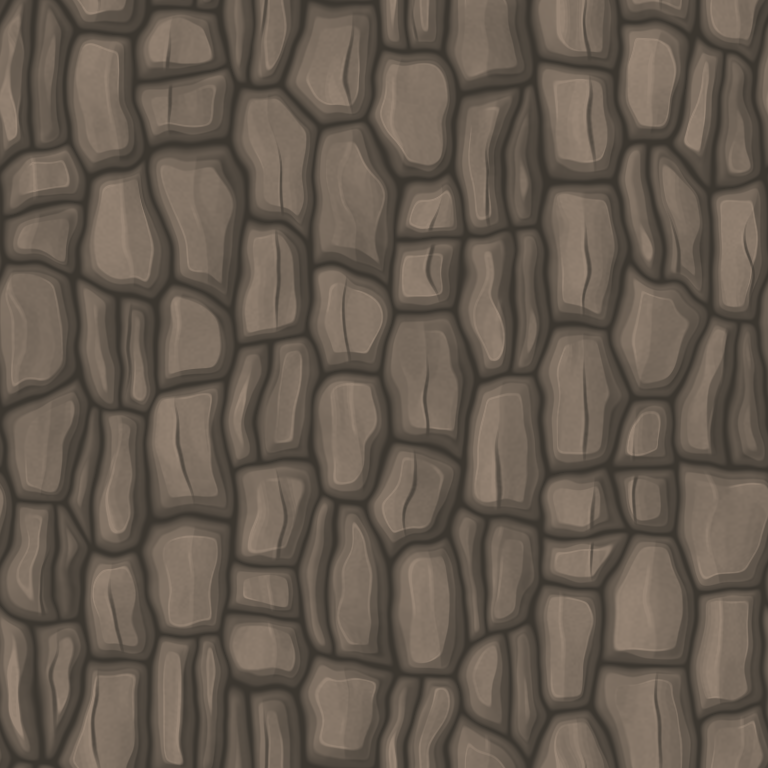
Write a Shadertoy shader that draws this texture.

```glsl
// Tiling cliff wall of tall, chiselled brown stones with painted facets.

const vec2 GRID = vec2(10.0, 6.0);   // stones across and up, columns must be even
const float STRETCH = 0.58;          // vertical squash of the distance metric

vec2 hash2(vec2 p) {
    vec3 h = fract(vec3(p.xyx + 17.0) * vec3(0.1031, 0.1030, 0.0973));
    h += dot(h, h.yzx + 33.33);
    return fract((h.xx + h.yz) * h.zy);
}

// Value noise that repeats after a whole number of lattice cells.
float noise(vec2 p, float period) {
    vec2 i = floor(p), f = fract(p);
    f = f * f * (3.0 - 2.0 * f);
    float a = hash2(mod(i, period)).x;
    float b = hash2(mod(i + vec2(1, 0), period)).x;
    float c = hash2(mod(i + vec2(0, 1), period)).x;
    float d = hash2(mod(i + 1.0, period)).x;
    return mix(mix(a, b, f.x), mix(c, d, f.x), f.y);
}

// Soft stair steps, like overlapping flat brush strokes.
float posterize(float v, float levels) {
    v *= levels;
    return (floor(v) + smoothstep(0.5, 1.0, fract(v))) / levels;
}

// Boxy distance to a stone centre (x) and its gradient (yz).
vec3 stone(vec2 cell, vec2 uv, out vec2 local) {
    vec2 id = mod(cell, GRID);
    float shift = 0.5 * mod(id.x, 2.0) + 0.4 * (hash2(vec2(id.x, 40.0)).x - 0.5);
    vec2 jitter = vec2(0.36, 0.5) * (hash2(id) - 0.5);
    local = uv - (cell + 0.5 + jitter + vec2(0.0, shift)) / GRID;
    vec2 s = local * vec2(1.0, STRETCH), a = abs(s);
    float d = max(pow(dot(a * a, a), 1.0 / 3.0), 1e-4);
    vec2 gradient = s * a * vec2(1.0, STRETCH) / (d * d);
    return vec3(d - 0.012 * hash2(id + 9.0).x, gradient);
}

void mainImage(out vec4 fragColor, in vec2 fragCoord) {
    vec2 uv = fragCoord / iResolution.xy;

    // Wobble the outlines.
    vec2 warp = vec2(noise(uv * 9.0, 9.0), noise(uv * 9.0 + 4.5, 9.0)) - 0.5;
    vec2 ripple = vec2(noise(uv * 31.0, 31.0), noise(uv * 31.0 + 7.5, 31.0)) - 0.5;
    vec2 p = uv + 0.026 * warp + 0.008 * ripple;

    // Nearest stone.
    vec2 base = floor(p * GRID), owner = base, local = vec2(0.0), other;
    vec3 near = vec3(9.0, 0.0, 0.0);
    for (int y = -2; y <= 2; y++)
    for (int x = -2; x <= 2; x++) {
        vec2 cell = base + vec2(x, y);
        vec3 s = stone(cell, p, other);
        if (s.x < near.x) { near = s; owner = cell; local = other; }
    }

    // Rounded distance to its edge and the blended inward direction.
    const float ROUND = 330.0;
    float total = 0.0;
    vec2 inward = vec2(0.0);
    for (int y = -2; y <= 2; y++)
    for (int x = -2; x <= 2; x++) {
        vec2 cell = base + vec2(x, y);
        if (cell == owner) continue;
        vec3 s = stone(cell, p, other);
        vec2 g = s.yz - near.yz;
        float len = max(length(g), 0.4);
        float w = exp(-ROUND * (s.x - near.x) / len);
        total += w;
        inward += w * g / len;
    }

    // Split some stones into slabs, upright or stacked.
    vec2 id = mod(owner, GRID);
    vec2 r = hash2(id + 50.0), r2 = hash2(id + 90.0);
    vec2 seed = 90.0 * hash2(id + 130.0);
    if (r.x < 0.45) {
        vec2 axis = r.x < 0.27 ? vec2(1.0, 0.12 * (r2.x - 0.5))
                               : vec2(0.4 * (r2.x - 0.5), 1.0);
        float side = dot(local, axis) + 0.03 * (r2.y - 0.5);
        float w = exp(-ROUND * abs(side));
        total += w;
        inward += w * axis * sign(side);
        seed += 20.0 * step(0.0, side);
    }
    float edge = -log(total) / ROUND;
    inward /= total;
    float lit = dot(-inward, vec2(-0.6, 0.5));

    // Flat strokes, long in the upright direction.
    float bend = noise(local * vec2(24.0, 18.0) + seed, 256.0) - 0.5;
    vec2 strokeAt = local * vec2(48.0, 9.0) + seed + vec2(0.9 * bend, 0.0);
    float strokes = posterize(noise(strokeAt, 256.0), 4.0) - 0.4;
    float patches = posterize(noise(local * vec2(26.0, 17.0) + seed.yx, 256.0), 3.0) - 0.35;

    // Two chipped bevels around a pale face.
    float chip = noise(local * vec2(38.0, 20.0) + seed + 5.0, 256.0) - 0.5;
    float rim = edge + 0.010 * chip;
    float inner = edge + 0.014 * bend + 0.006 * chip;
    float tone = 0.32 + 0.24 * lit + 0.14 * patches;
    tone = mix(tone, 0.60 + 0.22 * lit + 0.20 * patches, smoothstep(0.011, 0.0145, rim));
    float face = smoothstep(0.019, 0.0225, inner);
    tone = mix(tone, 0.87 + 0.34 * strokes + 0.12 * patches, face);

    // Upright ridge: the right side falls into shade.
    float ridge = local.x - 0.03 * (r2.x - 0.5) + 0.016 * bend + 0.06 * (r2.y - 0.5) * local.y;
    tone -= 0.16 * smoothstep(-0.0015, 0.002, ridge) * smoothstep(0.008, 0.016, edge);

    // Ridge drawn as a tapering crack or as a worn highlight.
    float reach = smoothstep(0.085, 0.02, abs(local.y + 0.06 * (r.y - 0.5)));
    float body = reach * smoothstep(0.006, 0.014, edge);
    float crack = smoothstep(0.0015 + 0.0025 * reach, 0.0005, abs(ridge)) * body;
    float worn = smoothstep(0.003, 0.0005, abs(ridge + 0.004)) * body;
    tone = mix(tone, 0.06, 0.85 * crack * step(0.55, r.y));
    tone += 0.13 * worn * smoothstep(0.3, 0.6, noise(local * 30.0 + seed, 256.0));

    // Broken highlights along the face edge, then fine grain.
    float glint = smoothstep(0.0024, 0.0004, abs(inner - 0.022));
    tone += 0.17 * glint * smoothstep(0.45, 0.7, noise(local * vec2(30.0, 14.0) + seed.yx, 256.0));
    tone += 0.07 * (r2.y - 0.5);
    tone += 0.07 * (noise(local * 260.0 + seed, 256.0) - 0.5) * (0.3 + 0.7 * face);

    // Dark joints with a soft shadow.
    float joint = edge + 0.003 * chip;
    tone = mix(0.12, tone, smoothstep(0.002, 0.010, joint));
    tone = mix(-0.14, tone, smoothstep(0.0, 0.005, joint));

    vec3 shadowBrown = vec3(0.27, 0.245, 0.215), paleBrown = vec3(0.55, 0.485, 0.425);
    fragColor = vec4(mix(shadowBrown, paleBrown, clamp(tone, -0.2, 1.12)), 1.0);
}
```
